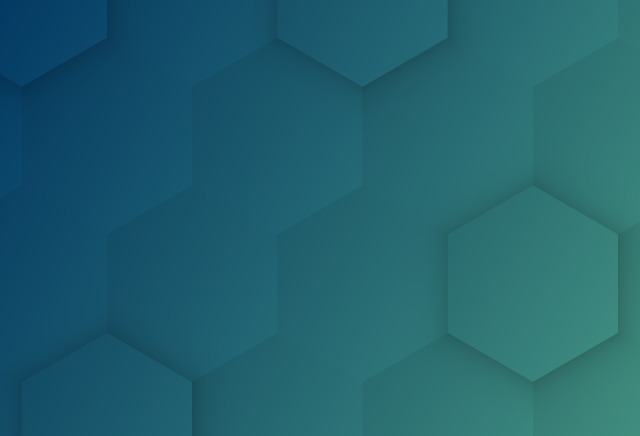
Reproduce this background procedurally as a WebGL 2 fragment shader.

```glsl
#version 300 es
precision highp float;

uniform vec2 u_resolution;
out vec4 outColor;

// Lengths are fractions of the canvas height
const float TILE_WIDTH = 0.3908;
const vec2 TILE_ORIGIN = vec2(1.2222, 0.3496);
const vec3 DEEP_BLUE = vec3(0.012, 0.227, 0.390);
const vec3 SEA_GREEN = vec3(0.251, 0.551, 0.491);
const vec2 WASH_WEIGHTS = vec2(0.74, 0.26);
const vec2 TILE_LIGHT_DIR = vec2(0.766, -0.643);
const float TILE_CONTRAST = 0.036;
const float SHADOW_STRENGTH = 0.16;
const float SHADOW_REACH = 0.032;
const float ROW_RATIO = 0.8660254;
const int SAMPLES = 3;

// Skewed lattice: x counts along a row, y counts rows downward
vec2 tileCenter(vec2 tile) {
    return TILE_WIDTH * vec2(tile.x - 0.5 * tile.y, -ROW_RATIO * tile.y);
}

// Nearest hexagon by rounding cube coordinates
vec2 nearestTile(vec2 p) {
    float row = -p.y / (TILE_WIDTH * ROW_RATIO);
    float column = p.x / TILE_WIDTH + 0.5 * row;
    vec3 cube = vec3(column - row, row, -column);
    vec3 cell = floor(cube + 0.5);
    vec3 error = abs(cell - cube);
    if (error.y > error.x && error.y > error.z) cell.y = -cell.x - cell.z;
    else if (error.z > error.x) cell.z = -cell.x - cell.y;
    return vec2(-cell.z, cell.y);
}

// Sparse raised tiles: integer zeros of a quadratic form
bool isRaised(vec2 tile) {
    float form = tile.x * tile.x - (2.0 + 4.0 * tile.y) * tile.x
               - 4.0 * tile.y * (tile.y + 3.0);
    return abs(form) < 0.5;
}

// Signed distance to a hexagon with vertical sides
float hexDistance(vec2 p, float inradius) {
    vec2 axis = vec2(-ROW_RATIO, 0.5);
    vec2 q = abs(p.yx);
    q -= 2.0 * min(dot(axis, q), 0.0) * axis;
    float halfSide = inradius * 0.57735;
    q -= vec2(clamp(q.x, -halfSide, halfSide), inradius);
    return length(q) * sign(q.y);
}

// Soft shadow from raised neighbours
float neighbourShadow(vec2 p, vec2 tile) {
    float shadow = 0.0;
    for (int j = -1; j <= 1; j++) {
        for (int i = -1; i <= 1; i++) {
            vec2 neighbour = tile + vec2(i, j);
            if (!isRaised(neighbour)) continue;
            float d = hexDistance(p - tileCenter(neighbour), 0.5 * TILE_WIDTH);
            shadow = max(shadow, exp(-max(d, 0.0) / SHADOW_REACH));
        }
    }
    return SHADOW_STRENGTH * shadow;
}

vec3 backgroundColor(vec2 pixel) {
    // Diagonal wash across the canvas
    vec2 uv = pixel / u_resolution;
    float wash = dot(vec2(uv.x, 1.0 - uv.y), WASH_WEIGHTS);
    vec3 color = mix(DEEP_BLUE, SEA_GREEN, wash);

    // Each tile brightens toward its lower right
    vec2 p = pixel / u_resolution.y - TILE_ORIGIN;
    vec2 tile = nearestTile(p);
    vec2 local = (p - tileCenter(tile)) / (0.5 * TILE_WIDTH);
    color *= 1.0 + TILE_CONTRAST * dot(local, TILE_LIGHT_DIR);

    // Raised tiles lie above every shadow
    return isRaised(tile) ? color : color * (1.0 - neighbourShadow(p, tile));
}

void main() {
    // Supersampling smooths the tile edges
    vec3 sum = vec3(0.0);
    for (int j = 0; j < SAMPLES; j++) {
        for (int i = 0; i < SAMPLES; i++) {
            vec2 offset = (vec2(i, j) + 0.5) / float(SAMPLES) - 0.5;
            sum += backgroundColor(gl_FragCoord.xy + offset);
        }
    }
    outColor = vec4(sum / float(SAMPLES * SAMPLES), 1.0);
}
```
